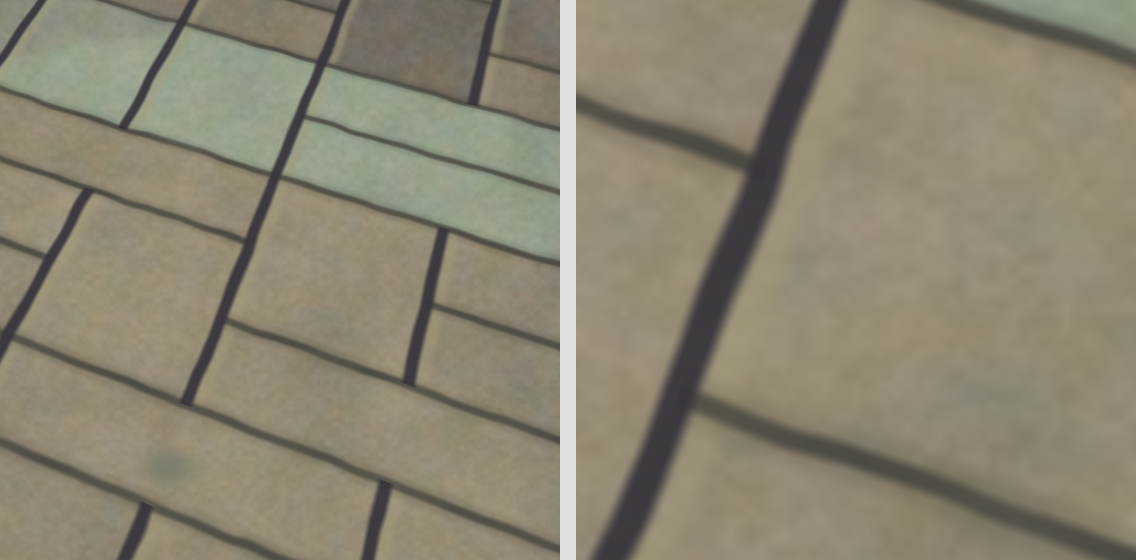
Left: the whole. Right: its middle third, enlarged.
Give the GLSL for this texture, as a WebGL 1 fragment shader.

```glsl
precision highp float;
uniform vec2 u_resolution;

float hash(vec2 p) {
  return fract(sin(dot(p, vec2(127.1, 311.7))) * 43758.5453);
}

float noise(vec2 p) {
  vec2 i = floor(p), f = fract(p);
  f = f * f * (3.0 - 2.0 * f);
  return mix(mix(hash(i), hash(i + vec2(1.0, 0.0)), f.x),
             mix(hash(i + vec2(0.0, 1.0)), hash(i + 1.0), f.x), f.y);
}

// Perspective: canvas point (y down) to paving columns and courses
vec2 toPaving(vec2 p) {
  vec2 a = vec2(0.237 + 0.04 * p.x, -0.065 + 0.051 * p.x);
  vec2 b = vec2(0.068 + 0.04 * p.y, 0.0855 + 0.051 * p.y);
  vec2 r = p - vec2(0.573, 0.111);
  return vec2(r.x * b.y - a.y * r.y, a.x * r.y - b.x * r.x) / (a.x * b.y - a.y * b.x);
}

// Course inside a two-course square slab: 0 or 1; higher means a long slab
float squareCourse(vec2 cell) {
  if (cell.x < -1.5) return mod(cell.y, 6.0);
  if (cell.x < -0.5) return mod(cell.y, 3.0);
  if (cell.x < 0.5) return mod(cell.y + 2.0, 4.0);
  return mod(cell.y - 5.0, 8.0);
}

// Slab holding a cell: origin in xy, size in zw
vec4 slabAt(vec2 cell) {
  float course = squareCourse(cell);
  if (course < 1.5) return vec4(cell.x, cell.y - course, 1.0, 2.0);
  float odd = step(4.5, mod(cell.y, 6.0));
  float side = mod(cell.x + odd, 2.0);
  vec2 partner = cell + vec2(side < 0.5 ? 1.0 : -1.0, 0.0);
  if (squareCourse(partner) < 1.5) return vec4(cell, 1.0, 1.0);
  return vec4(min(cell.x, partner.x), cell.y, 2.0, 1.0);
}

void main() {
  vec2 p = gl_FragCoord.xy / u_resolution;
  p.y = 1.0 - p.y;
  vec2 wobble = vec2(noise(p * 22.0), noise(p * 22.0 + 40.0)) - 0.5;
  vec2 g = toPaving(p + 0.005 * wobble);
  vec4 slab = slabAt(floor(g));
  vec2 low = g - slab.xy;
  vec2 high = slab.xy + slab.zw - g;

  // Slab colours: a pale green band, tan below, brown above
  vec3 tan_ = vec3(0.59, 0.555, 0.47);
  vec3 green = vec3(0.585, 0.625, 0.545);
  vec3 brown = vec3(0.515, 0.48, 0.415);
  vec3 color = tan_;
  if (g.y < 0.0) color = slab.w > 1.5 ? vec3(0.455, 0.43, 0.385) : brown;
  else if (g.y < 2.0) color = green;
  color *= 0.98 + 0.05 * hash(slab.xy + 3.0);

  // Weathering: broad stains, fine grain and a damp patch
  float stain = noise(p * 7.0) * 0.6 + noise(p * 17.0 + 9.0) * 0.4;
  color *= 0.93 + 0.13 * stain;
  color = mix(color, vec3(0.51, 0.49, 0.44), 0.45 * smoothstep(0.52, 0.75, noise(p * 5.0 + 21.0)));
  float grain = noise(p * vec2(75.0, 95.0)) * 0.6 + noise(p * 160.0) * 0.4;
  color += 0.055 * (grain - 0.5);
  color.rb += 0.035 * (vec2(noise(p * 30.0 + 5.0), noise(p * 30.0 + 70.0)) - 0.5);
  float patch_ = 1.0 - smoothstep(0.1, 1.0, length((p - vec2(0.3, 0.835)) / vec2(0.075, 0.05)));
  color = mix(color, vec3(0.45, 0.47, 0.42), 0.7 * patch_);

  // Worn slab rims, brightest to the right of upright joints
  float rim = smoothstep(0.03, 0.055, low.x) * (1.0 - smoothstep(0.065, 0.12, low.x));
  color = mix(color, vec3(0.64, 0.61, 0.48), 0.5 * rim);
  float edge = min(low.y, high.y);
  color *= 1.0 - 0.1 * (1.0 - smoothstep(0.04, 0.15, edge));

  // Shallow course joints, then the deeper upright ones
  float course = 1.0 - smoothstep(0.012, 0.068, edge);
  color = mix(color, vec3(0.29, 0.285, 0.25), course * (0.72 + 0.25 * noise(p * 12.0 + 50.0)));
  float upright = 1.0 - smoothstep(0.016, 0.046, min(low.x, high.x));
  color = mix(color, vec3(0.22, 0.205, 0.235), 0.94 * upright);

  gl_FragColor = vec4(color, 1.0);
}
```
